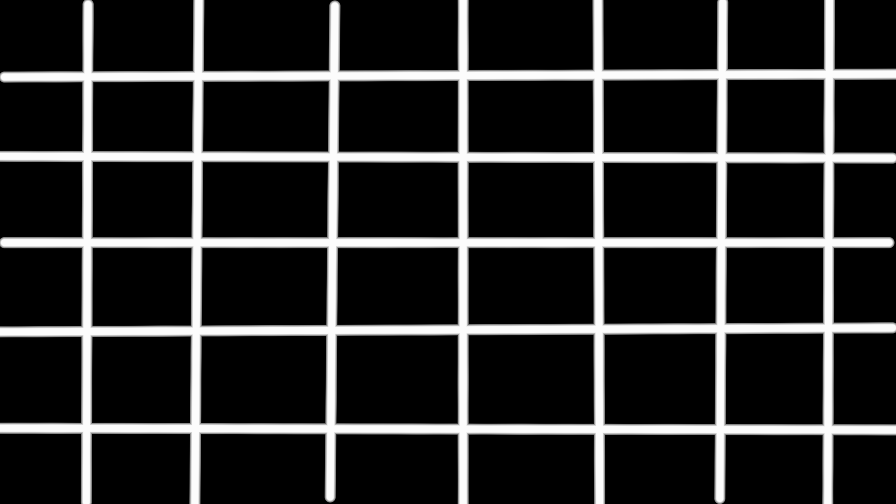
A WebGL 2 fragment shader for this pattern:

```glsl
#version 300 es
precision highp float;
// Hand-ruled white grid of seven columns and five rows on black, with soft grey rims.

uniform vec2 u_resolution;
out vec4 fragColor;

// Lengths are in canvas heights.
const int COLUMNS = 7;
const int ROWS = 5;
const vec2 PITCH = vec2(0.25, 0.175);
const vec2 CENTRE_SHIFT = vec2(0.0301, 0.0185);
const float HALF_WIDTH = 0.0110;
const float CORE_HALF_WIDTH = 0.0056;
const float WOBBLE = 0.0005;
const float WOBBLE_FREQUENCY = 14.0;
const vec3 BACKGROUND = vec3(0.0);
const vec3 CORE_COLOR = vec3(0.99);
const vec3 RIM_COLOR = vec3(0.50);

// Per line: drift from the even pitch at start and end, then cap inset at start and end.
const vec4 COLUMN_HAND[COLUMNS] = vec4[COLUMNS](
    vec4( 0.0023,  0.0058,  0.004,  0.009),
    vec4(-0.0324, -0.0243, -0.020, -0.020),
    vec4(-0.0139, -0.0046,  0.014,  0.012),
    vec4( 0.0000,  0.0000, -0.020, -0.020),
    vec4( 0.0208,  0.0174, -0.020, -0.020),
    vec4( 0.0093,  0.0150,  0.011,  0.005),
    vec4(-0.0266, -0.0231, -0.020, -0.020));
const vec4 ROW_HAND[ROWS] = vec4[ROWS](
    vec4(-0.0181, -0.0215, -0.020, -0.020),
    vec4(-0.0021,  0.0060, -0.020,  0.007),
    vec4( 0.0000,  0.0000,  0.009,  0.014),
    vec4(-0.0037, -0.0072, -0.020,  0.007),
    vec4(-0.0213, -0.0155,  0.009, -0.020));

vec2 hashGradient(vec2 cell) {
    vec2 h = vec2(dot(cell, vec2(127.1, 311.7)), dot(cell, vec2(269.5, 183.3)));
    return fract(sin(h) * 43758.5) * 2.0 - 1.0;
}

float gradientNoise(vec2 p) {
    vec2 cell = floor(p);
    vec2 f = fract(p);
    vec2 u = f * f * (3.0 - 2.0 * f);
    vec2 e = vec2(0.0, 1.0);
    float low = mix(dot(hashGradient(cell), f),
                    dot(hashGradient(cell + e.yx), f - e.yx), u.x);
    float high = mix(dot(hashGradient(cell + e.xy), f - e.xy),
                     dot(hashGradient(cell + e.yy), f - e.yy), u.x);
    return mix(low, high, u.y);
}

float segmentDistance(vec2 p, vec2 a, vec2 b) {
    vec2 pa = p - a;
    vec2 ba = b - a;
    return length(pa - ba * clamp(dot(pa, ba) / dot(ba, ba), 0.0, 1.0));
}

// Distance to a stroke running along x, resting at height "level".
float strokeDistance(vec2 p, float level, float span, vec4 hand) {
    vec2 a = vec2(hand.z, level + hand.x);
    vec2 b = vec2(span - hand.w, level + hand.y);
    return segmentDistance(p, a, b);
}

void main() {
    vec2 p = gl_FragCoord.xy / u_resolution.y;
    float aspect = u_resolution.x / u_resolution.y;
    float pixel = 1.0 / u_resolution.y;
    vec2 centre = vec2(aspect, 1.0) * 0.5 + CENTRE_SHIFT;

    // Nearest stroke; columns swap the axes
    float d = 1e3;
    for (int i = 0; i < COLUMNS; i++) {
        float x = centre.x + float(i - COLUMNS / 2) * PITCH.x;
        d = min(d, strokeDistance(p.yx, x, 1.0, COLUMN_HAND[i]));
    }
    for (int i = 0; i < ROWS; i++) {
        float y = centre.y + float(i - ROWS / 2) * PITCH.y;
        d = min(d, strokeDistance(p, y, aspect, ROW_HAND[i]));
    }

    // Slight unevenness of the stroke edge
    d += WOBBLE * gradientNoise(p * WOBBLE_FREQUENCY);

    // White core fading to a grey rim, then a smooth edge
    vec3 ink = mix(CORE_COLOR, RIM_COLOR, smoothstep(CORE_HALF_WIDTH, HALF_WIDTH, d));
    float coverage = 1.0 - smoothstep(-0.5 * pixel, 0.5 * pixel, d - HALF_WIDTH);
    fragColor = vec4(mix(BACKGROUND, ink, coverage), 1.0);
}
```
